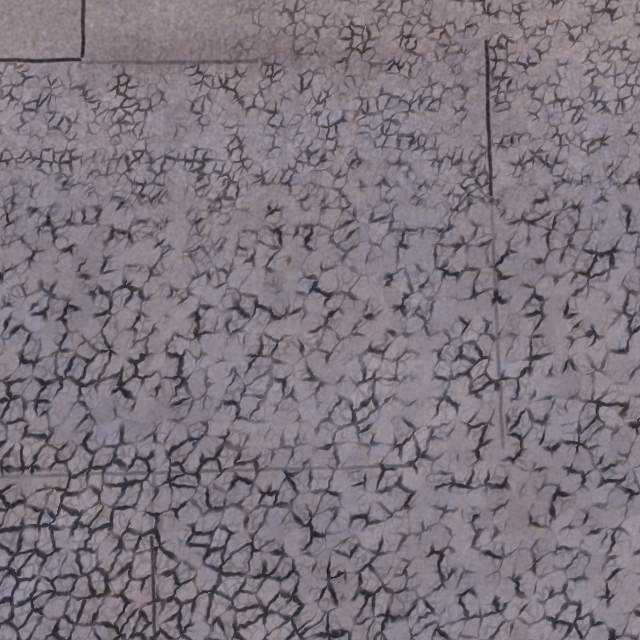
Reproduce this texture procedurally as a WebGL 2 fragment shader.

```glsl
#version 300 es
precision highp float;
// Weathered mauve stone: a slanted net of broken cracks with a few long seams.

#define COARSE_CELLS 35.0
#define FINE_CELLS 62.0
#define SLANT 0.32
#define CRACK_WIDTH 0.0036
#define CRACK_DEPTH 0.36
#define SEAM_WIDTH 0.0042
#define SEAM_DEPTH 0.34
#define GRAIN 0.085
#define MOTTLE 0.055
#define CELL_TONE 0.045
#define STONE vec3(0.566, 0.526, 0.564)

uniform vec2 u_resolution;
out vec4 fragColor;

vec2 hash2(vec2 p) {
    vec3 q = fract(p.xyx * vec3(0.1031, 0.1030, 0.0973));
    q += dot(q, q.yzx + 33.33);
    return fract((q.xx + q.yz) * q.zy);
}

float corner(vec2 cell, vec2 offset, vec2 f) {
    return dot(hash2(cell + offset) * 2.0 - 1.0, f - offset);
}

float gradientNoise(vec2 p) {
    vec2 i = floor(p), f = fract(p);
    vec2 u = f * f * f * (f * (f * 6.0 - 15.0) + 10.0);
    float low = mix(corner(i, vec2(0, 0), f), corner(i, vec2(1, 0), f), u.x);
    float high = mix(corner(i, vec2(0, 1), f), corner(i, vec2(1, 1), f), u.x);
    return mix(low, high, u.y);
}

// x: distance to the nearest cell border, y: random value of the cell
vec2 cells(vec2 p) {
    vec2 base = floor(p), f = fract(p);
    vec2 nearest = vec2(9.0), second = vec2(9.0), id = base;
    for (int y = -1; y <= 1; y++) {
        for (int x = -1; x <= 1; x++) {
            vec2 offset = vec2(x, y);
            vec2 toSeed = offset + 0.1 + 0.8 * hash2(base + offset) - f;
            float d = dot(toSeed, toSeed);
            if (d < dot(nearest, nearest)) {
                second = nearest;
                nearest = toSeed;
                id = base + offset;
            } else if (d < dot(second, second)) {
                second = toSeed;
            }
        }
    }
    float border = dot(0.5 * (nearest + second), normalize(second - nearest));
    return vec2(border, hash2(id + 71.0).x);
}

float crackLine(float border, float width) {
    return 1.0 - smoothstep(0.1 * width, width, border);
}

float seam(vec2 p, vec2 a, vec2 b) {
    vec2 ab = b - a;
    float along = clamp(dot(p - a, ab) / dot(ab, ab), 0.0, 1.0);
    float d = length(p - a - ab * along);
    return 1.0 - smoothstep(0.0008, SEAM_WIDTH + 0.5 / u_resolution.y, d);
}

void main() {
    vec2 uv = gl_FragCoord.xy / u_resolution;
    float broad = gradientNoise(uv * 4.0 + 3.0);
    float patches = gradientNoise(uv * 13.0 + 17.0);

    // Bent and slanted coordinates for the crack net
    vec2 bend = vec2(gradientNoise(uv * 24.0), gradientNoise(uv * 24.0 + 40.0));
    vec2 ripple = vec2(gradientNoise(uv * 95.0 + 9.0), gradientNoise(uv * 95.0 + 60.0));
    vec2 p = uv + 0.011 * bend + 0.005 * ripple;
    vec2 net = vec2(p.x - SLANT * p.y, 0.84 * p.y);

    // Wide cells low down, small ones above, almost none on the smooth ledge
    float fineness = smoothstep(0.42, 0.78, uv.y - 0.12 * uv.x + 0.35 * broad);
    float ledge = smoothstep(0.885, 0.915, uv.y) * (1.0 - smoothstep(0.30, 0.55, uv.x));
    float boldness = 1.0 - smoothstep(0.1, 0.65, length(uv * vec2(0.8, 1.1)));
    vec2 coarse = cells(net * COARSE_CELLS);
    vec2 fine = cells(net * FINE_CELLS + 11.0);

    // Cracks swell, thin out and break off
    float gate = gradientNoise(uv * 34.0 + 5.0) + 0.5 * patches + 0.25 * boldness;
    float strength = smoothstep(-0.28, 0.36, gate);
    float width = CRACK_WIDTH * (0.7 + 0.6 * strength) + 0.3 / u_resolution.y;
    float wide = crackLine(coarse.x / COARSE_CELLS, width);
    float small = crackLine(fine.x / FINE_CELLS, 0.8 * width);
    float cracks = mix(wide, 0.8 * small, fineness) + 0.25 * small * (1.0 - fineness);
    cracks = min(cracks, 1.0) * strength * (1.0 - 0.88 * ledge);

    // Long seams: dark joints and their faint continuations
    vec2 s = uv + 0.003 * bend + 0.001 * ripple;
    float joints = seam(s, vec2(-0.1, 0.906), vec2(0.125, 0.906));
    joints = max(joints, seam(s, vec2(0.131, 1.1), vec2(0.129, 0.912)));
    joints = max(joints, seam(s, vec2(0.760, 0.935), vec2(0.767, 0.695)));
    joints = max(joints, 0.9 * seam(s, vec2(0.246, -0.1), vec2(0.237, 0.16)));
    float faint = seam(s, vec2(0.13, 0.902), vec2(0.40, 0.904));
    faint = max(faint, seam(s, vec2(0.767, 0.695), vec2(0.786, 0.30)));
    faint = max(faint, seam(s, vec2(0.237, 0.16), vec2(0.241, 0.26)));
    faint = max(faint, seam(s, vec2(0.0, 0.255), vec2(0.64, 0.272)));
    joints = max(joints, faint * (0.38 + 0.5 * patches));

    // Surface tone: stains, cell shades and grain
    float grain = gradientNoise(uv * 165.0) + 0.7 * gradientNoise(uv * 80.0 + 31.0);
    float shade = mix(coarse.y, fine.y, fineness) - 0.5;
    float tone = MOTTLE * (broad + patches) + GRAIN * grain * (0.6 + 0.5 * fineness);
    tone += CELL_TONE * shade * (1.0 - ledge);
    float shadow = smoothstep(0.86, 0.915, uv.y) * (1.0 - smoothstep(0.92, 0.97, uv.y));
    tone -= 0.055 * shadow * smoothstep(0.10, 0.20, uv.x) * (1.0 - smoothstep(0.45, 0.75, uv.x));

    // Warm top, cooler foot, small drifts of pink and blue
    float warmth = 0.022 * smoothstep(0.8, 1.0, uv.y) - 0.006 * (1.0 - uv.y);
    warmth += 0.03 * gradientNoise(uv * 48.0 + 80.0) + 0.02 * gradientNoise(uv * 7.0 + 90.0);

    float dark = max(CRACK_DEPTH * cracks, SEAM_DEPTH * joints);
    vec3 color = STONE + tone + warmth * vec3(0.7, 0.0, -0.9);
    color -= dark * vec3(1.03, 0.98, 1.0);
    fragColor = vec4(clamp(color, 0.0, 1.0), 1.0);
}
```
